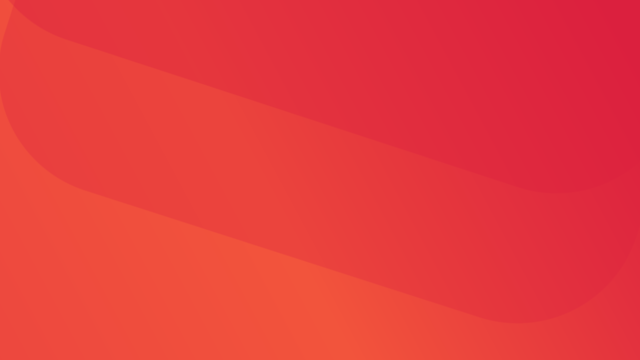
This background is drawn by a Shadertoy shader. Its source:

```glsl
// Two large, slanted, round-cornered sheets over a warm diagonal gradient.
// The gradient peaks in orange along a ridge and falls off to crimson;
// each sheet is a distance field that tints what lies below it.

#define GRADIENT_AXIS vec2(0.88, 0.47)
#define RIDGE 0.86
#define GRADIENT_END 1.95
#define CORNER_RADIUS 0.347
#define LOWER_TINT 0.30
#define UPPER_TINT 0.38

const vec3 CORAL   = vec3(0.928, 0.280, 0.245);
const vec3 ORANGE  = vec3(0.950, 0.330, 0.235);
const vec3 CRIMSON = vec3(0.860, 0.125, 0.245);

// Distance to a sheet whose lower edge rounds the two corner centres
// and whose body extends upward without end.
float sheetDistance(vec2 p, vec2 leftCorner, vec2 rightCorner) {
    vec2 edge = rightCorner - leftCorner;
    vec2 along = normalize(edge);
    vec2 up = vec2(-along.y, along.x);
    vec2 local = vec2(dot(p - leftCorner, along), dot(p - leftCorner, up));
    vec2 nearest = vec2(clamp(local.x, 0.0, length(edge)), max(local.y, 0.0));
    return length(local - nearest) - CORNER_RADIUS;
}

// Antialiased coverage of a distance field
float coverage(float dist) {
    float pixel = 1.0 / iResolution.y;
    return 1.0 - smoothstep(-pixel, pixel, dist);
}

// Coral to orange up to the ridge, then orange to crimson
vec3 diagonalGradient(vec2 p) {
    float s = dot(p, GRADIENT_AXIS);
    vec3 rise = mix(CORAL, ORANGE, clamp(s / RIDGE, 0.0, 1.0));
    float fall = clamp((s - RIDGE) / (GRADIENT_END - RIDGE), 0.0, 1.0);
    return mix(rise, CRIMSON, fall);
}

void mainImage(out vec4 fragColor, in vec2 fragCoord) {
    // Canvas height is one unit
    vec2 p = fragCoord / iResolution.y;
    vec3 color = diagonalGradient(p);

    // Overlapping sheets, from back to front
    float lower = sheetDistance(p, vec2(0.343, 0.801), vec2(1.4375, 0.449));
    float upper = sheetDistance(p, vec2(0.292, 1.220), vec2(1.546, 0.810));
    color = mix(color, CRIMSON, LOWER_TINT * coverage(lower));
    color = mix(color, CRIMSON, UPPER_TINT * coverage(upper));

    fragColor = vec4(color, 1.0);
}
```
